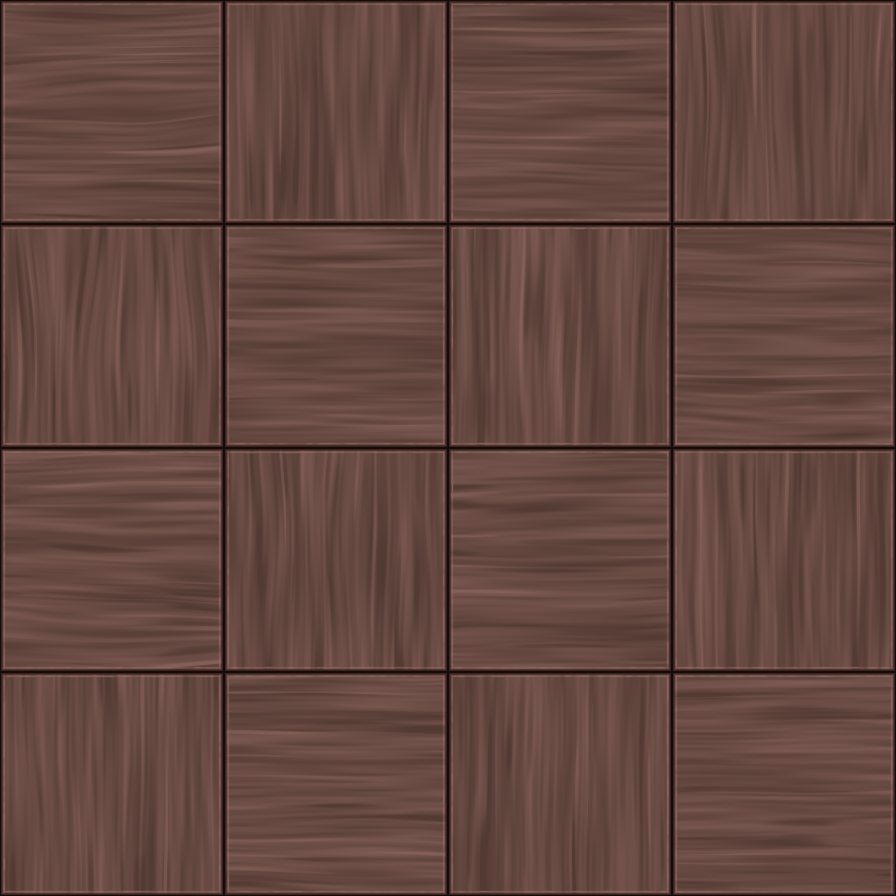
Give the GLSL for this texture, as a WebGL 2 fragment shader.

```glsl
#version 300 es
precision highp float;
// Checkered wooden parquet: square tiles with alternating fine grain, dark seams and pale edges.

uniform vec2 u_resolution;
out vec4 fragColor;

#define TILES 4.0            // tiles across and down
#define SEAM 0.0055          // half width of the dark seam, in tiles
#define SEAM_SOFT 0.0115     // outer limit of the brown seam shade
#define BEVEL 0.0195         // distance of the pale line from the tile edge
#define BEVEL_WIDTH 0.0038   // half width of the pale line
#define CONTRAST 1.4         // strength of the grain
#define BEND 0.05            // waviness of the grain
#define FIBRES 19.0          // coarsest fibres per tile

const vec3 WOOD_DARK  = vec3(0.325, 0.23, 0.2);
const vec3 WOOD_LIGHT = vec3(0.49, 0.355, 0.325);
const vec3 EDGE_PALE  = vec3(0.56, 0.41, 0.39);
const vec3 SEAM_BROWN = vec3(0.24, 0.15, 0.13);
const vec3 SEAM_BLACK = vec3(0.09, 0.04, 0.04);

float hash(vec2 p) {
    vec3 q = fract(vec3(p.xyx) * 0.1031);
    q += dot(q, q.yzx + 33.33);
    return fract((q.x + q.y) * q.z);
}

// Smooth lattice noise in 0..1
float noise(vec2 p) {
    vec2 i = floor(p), f = fract(p);
    f = f * f * (3.0 - 2.0 * f);
    float low  = mix(hash(i), hash(i + vec2(1, 0)), f.x);
    float high = mix(hash(i + vec2(0, 1)), hash(i + vec2(1, 1)), f.x);
    return mix(low, high, f.y);
}

// Long fibres: x runs across the grain, y along it
vec3 wood(vec2 p, vec2 seed) {
    float bend = BEND * (0.3 + 1.4 * hash(seed));
    p.x += bend * (noise(vec2(p.x * 4.0, p.y * 1.4) + seed) - 0.5);
    p.x += 0.003 * sin(p.y * 7.0 + p.x * 11.0 + seed.x);

    // Three layers of ever finer streaks
    float grain = 0.5, frequency = FIBRES;
    for (int i = 0; i < 3; i++) {
        vec2 stretch = vec2(frequency, 1.6 + 0.8 * float(i));
        float weight = i == 1 ? 0.38 : 0.3;
        grain += CONTRAST * weight * (noise(p * stretch + seed + 17.0 * float(i)) - 0.5);
        frequency *= 2.05;
    }

    // Sparse thin fibres, pale and dark
    float pale = smoothstep(0.74, 0.95, noise(p * vec2(44.0, 1.0) + seed + 71.0));
    float dark = smoothstep(0.72, 0.95, noise(p * vec2(34.0, 2.2) + seed + 113.0));
    grain += 0.42 * pale - 0.3 * dark - 0.04;
    return mix(WOOD_DARK, WOOD_LIGHT, clamp(grain, 0.0, 1.15));
}

void main() {
    vec2 p = gl_FragCoord.xy / u_resolution * TILES;
    vec2 tile = floor(p), f = fract(p);
    float pixel = TILES / min(u_resolution.x, u_resolution.y);

    // Turn the grain on every other tile
    bool across = mod(tile.x + tile.y, 2.0) > 0.5;
    vec2 seed = 90.0 * vec2(hash(tile + 3.0), hash(tile + 41.0));
    vec3 color = wood(across ? f.yx : f, seed);

    // Pale line just inside the tile, uneven along its length
    vec2 toEdge = min(f, 1.0 - f);
    float edge = min(toEdge.x, toEdge.y);
    float bevel = 1.0 - smoothstep(-0.5, 0.5, (abs(edge - BEVEL) - BEVEL_WIDTH) / pixel);
    float wear = 0.35 + 0.55 * noise(f * 40.0 + seed);
    color = mix(color, EDGE_PALE, bevel * wear);

    // Seam with a softer brown rim
    color = mix(SEAM_BROWN, color, smoothstep(-0.5, 0.5, (edge - SEAM_SOFT) / pixel));
    color = mix(SEAM_BLACK, color, smoothstep(-0.5, 0.5, (edge - SEAM) / pixel));
    fragColor = vec4(color, 1.0);
}
```
